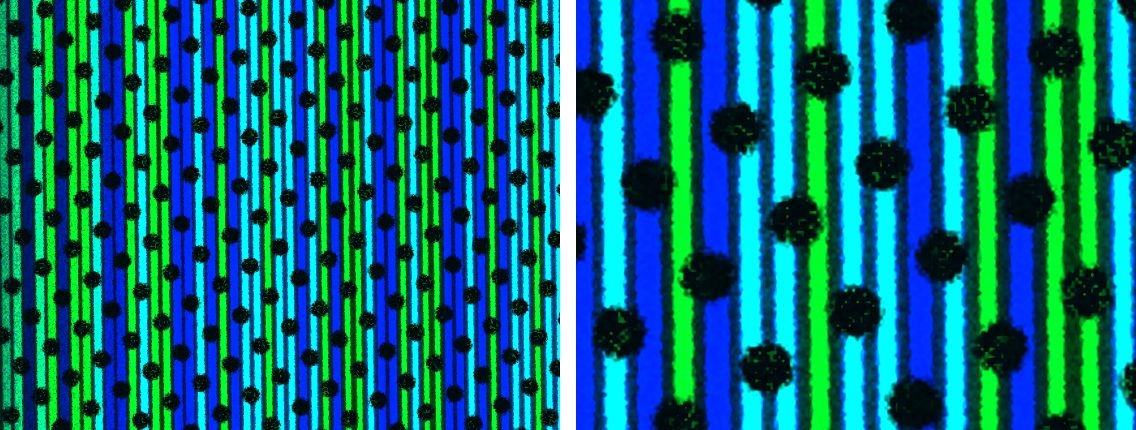
Left: the whole. Right: its middle third, enlarged.
Reproduce this pattern procedurally as a Shadertoy shader.

```glsl
// Glowing green, blue and cyan threads, broken by a slanted lattice of dark spots.
// Two bit masks give the 24-thread colour repeat; each spot steps by a fixed
// fraction of the vertical period. Value noise adds grain, strongest at the left.

// All lengths are fractions of the canvas height.
const float FIRST_X = 0.0051;
const float PITCH = 0.02678;
const float SQUEEZE = 0.0000102;     // pitch lost per thread, toward the right
const float LEAN = 0.0119;           // sideways drift from top to bottom
const int REPEAT = 24;
const int GREEN_MASK = 0xEA79DB;
const int BLUE_MASK = 0x77972F;
const vec2 HALF_LEFT = vec2(0.0092, 0.0106);   // green, blue half widths
const vec2 HALF_RIGHT = vec2(0.0062, 0.0088);
const float EDGE = 0.0027;
const float HALO_SIZE = 0.0125;
const vec2 HALO_GAIN = vec2(0.25, 0.38);

const float SPOT_PERIOD = 0.300;
const float SPOT_STEP = 0.3815;      // phase lost from one spot to the next
const float SPOT_PHASE = 0.352;
const float SPOT_SPACING = 0.85;     // in threads
const float SPOT_ORIGIN = 16.5;      // in threads
const float SPOT_LEAN = 1.6;
const float SPOT_RADIUS = 0.0205;
const float SPOT_EDGE = 0.0045;

const float GRAIN_SCALE = 330.0;
const vec3 GREEN_LIGHT = vec3(0.0, 1.08, 0.11);
const vec3 BLUE_LIGHT = vec3(0.0, 0.12, 1.06);
const vec3 BACKGROUND = vec3(0.0, 0.045, 0.055);

float hash(vec2 p) {
    return fract(sin(dot(p, vec2(12.9898, 78.233))) * 43758.5453);
}

float valueNoise(vec2 p) {
    vec2 cell = floor(p);
    vec2 f = fract(p);
    f = f * f * (3.0 - 2.0 * f);
    float low = mix(hash(cell), hash(cell + vec2(1.0, 0.0)), f.x);
    float high = mix(hash(cell + vec2(0.0, 1.0)), hash(cell + 1.0), f.x);
    return mix(low, high, f.y);
}

// Thread coordinate: whole numbers fall on thread centres.
float threadCoord(vec2 p) {
    float x = p.x - FIRST_X - LEAN * p.y;
    return (PITCH - sqrt(PITCH * PITCH - 4.0 * SQUEEZE * x)) / (2.0 * SQUEEZE);
}

// Which lights a thread carries: x green, y blue.
vec2 threadLights(int n) {
    int bit = (n % REPEAT + REPEAT) % REPEAT;
    return vec2((GREEN_MASK >> bit) & 1, (BLUE_MASK >> bit) & 1);
}

// Distance to the nearest spot centre.
float spotDistance(vec2 p, float thread, float pitch) {
    thread += SPOT_LEAN * max(0.0, 0.6 - p.x / 1.3) * p.y;
    float nearest = floor((thread - SPOT_ORIGIN) / SPOT_SPACING + 0.5);
    float best = 1.0;
    for (int i = -2; i <= 2; i++) {
        float k = nearest + float(i);
        float dx = (thread - SPOT_ORIGIN - k * SPOT_SPACING) * pitch;
        float turn = p.y / SPOT_PERIOD - SPOT_PHASE + SPOT_STEP * k;
        float dy = (fract(turn + 0.5) - 0.5) * SPOT_PERIOD;
        best = min(best, length(vec2(dx, dy)));
    }
    return best;
}

void mainImage(out vec4 fragColor, in vec2 fragCoord) {
    // Height units, measured from the top left.
    vec2 p = vec2(fragCoord.x, iResolution.y - fragCoord.y) / iResolution.y;
    float across = clamp(p.x / 1.3, 0.0, 1.0);
    float thread = threadCoord(p);
    float pitch = PITCH - 2.0 * SQUEEZE * thread;

    float grain = valueNoise(p * GRAIN_SCALE);
    float fleck = valueNoise(p * GRAIN_SCALE + 91.7);
    float wear = mix(1.0, 0.15, smoothstep(0.0, 0.5, across));

    // Thread cores and halos, summed over the nearest threads.
    vec2 halfWidth = mix(HALF_LEFT, HALF_RIGHT, smoothstep(0.0, 0.75, across));
    vec2 core = vec2(0.0);
    vec2 halo = vec2(0.0);
    int centre = int(floor(thread + 0.5));
    for (int i = -1; i <= 1; i++) {
        int n = centre + i;
        float d = abs(thread - float(n)) * pitch;
        vec2 lights = threadLights(n);
        float rough = (grain - 0.5) * mix(0.0025, 0.005, wear);
        core += lights * (1.0 - smoothstep(halfWidth - EDGE, halfWidth + EDGE, vec2(d + rough)));
        halo += lights * exp(-d * d / (HALO_SIZE * HALO_SIZE));
    }

    // Spots put out the light, leaving flecks on the green threads.
    float spot = spotDistance(p, thread, pitch) + (fleck - 0.5) * 0.005;
    float lit = smoothstep(SPOT_RADIUS - SPOT_EDGE, SPOT_RADIUS + SPOT_EDGE, spot);
    vec2 light = max(core, halo * HALO_GAIN * (0.6 + 0.8 * fleck)) * lit;
    light.x += 0.4 * (1.0 - lit) * halo.x * smoothstep(0.6, 0.95, fleck);

    // Uneven exposure and grain.
    vec2 gain = vec2(mix(0.55, 1.0, smoothstep(0.0, 0.08, p.x)),
                     mix(0.2, 1.0, smoothstep(-0.08, 0.45, p.x)));
    vec2 speckle = 1.0 + wear * vec2(0.75, 0.6) * (vec2(grain, fleck) - 0.55);
    light *= gain * speckle;

    vec3 colour = BACKGROUND * (0.6 + 0.8 * grain) + GREEN_LIGHT * light.x + BLUE_LIGHT * light.y;
    fragColor = vec4(clamp(colour * vec3(0.0, 1.0, 1.0), 0.0, 1.0), 1.0);
}
```
